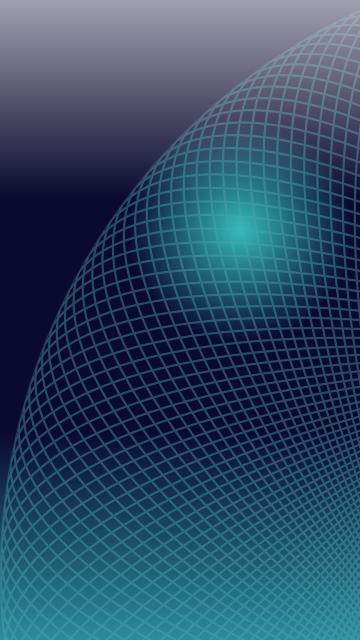
A Shadertoy shader for this background:

```glsl
// A large round mesh of rotated ellipses over a navy backdrop with a teal glow.

const float PI = 3.14159265;

const vec3 NAVY = vec3(0.038, 0.038, 0.180);
const vec3 MIST = vec3(0.630, 0.625, 0.690);
const vec3 SEA  = vec3(0.160, 0.550, 0.610);
const vec3 GLOW = vec3(0.205, 0.735, 0.735);
const vec3 WIRE = vec3(0.310, 0.650, 0.690);

// Linear ramp from 0 at start to 1 at end
float ramp(float start, float end, float x) {
    return clamp((x - start) / (end - start), 0.0, 1.0);
}

// Soft stroke of the given half width around distance zero
float stroke(float dist, float halfWidth, float pixel) {
    return 1.0 - smoothstep(halfWidth - 0.6 * pixel, halfWidth + 0.6 * pixel, dist);
}

// Distance from a phase to its nearest whole number
float nearestWhole(float phase) {
    return abs(fract(phase + 0.5) - 0.5);
}

// Coverage of many equal ellipses, turned in even steps about one centre.
// axes.x is the long semi-axis and axes.y the short one.
float ellipseMesh(vec2 q, vec2 axes, float count, float halfWidth, float pixel) {
    float radius = length(q);
    float r2 = radius * radius;
    vec2 a2 = axes * axes;

    // Angle from the long axis at which an ellipse reaches this radius
    float s = (1.0 / max(r2, 1e-5) - 1.0 / a2.x) / (1.0 / a2.y - 1.0 / a2.x);
    float offset = asin(sqrt(clamp(s, 0.0, 1.0)));
    float angle = atan(q.y, q.x);

    // Slope of the curve turns angular spacing into true distance
    float pedal2 = a2.x * a2.y / (a2.x + a2.y - min(r2, a2.x));
    float slope = sqrt(max(1.0 - pedal2 / max(r2, 1e-5), 0.0));
    float scale = radius * slope * PI / count;

    float lineA = stroke(nearestWhole((angle + offset) * count / PI) * scale, halfWidth, pixel);
    float lineB = stroke(nearestWhole((angle - offset) * count / PI) * scale, halfWidth, pixel);

    // Keep only the ring between the two envelopes
    float outer = 1.0 - smoothstep(-pixel, pixel, radius - axes.x);
    float inner = smoothstep(-pixel, pixel, radius - axes.y);
    return max(lineA, lineB) * outer * inner;
}

// Vertical bands of mist and sea around navy
vec3 backdrop(float height) {
    vec3 color = mix(NAVY, MIST, ramp(0.690, 1.0, height));
    return mix(color, SEA, ramp(0.325, 0.0, height));
}

void mainImage(out vec4 fragColor, in vec2 fragCoord) {
    vec2 p = fragCoord / iResolution.y;
    float pixel = 1.0 / iResolution.y;

    vec3 color = backdrop(p.y);

    // Round glow
    float glow = ramp(0.176, 0.0, length(p - vec2(0.375, 0.642)));
    color = mix(color, GLOW, glow);

    // Wire mesh, a little paler towards the top
    float mesh = ellipseMesh(p - vec2(0.974, 0.102), vec2(0.974, 0.324), 96.0, 0.0017, pixel);
    vec3 wire = mix(WIRE, vec3(0.66, 0.78, 0.81), ramp(0.75, 1.0, p.y));
    color = mix(color, wire, 0.42 * mesh);

    fragColor = vec4(color, 1.0);
}
```
